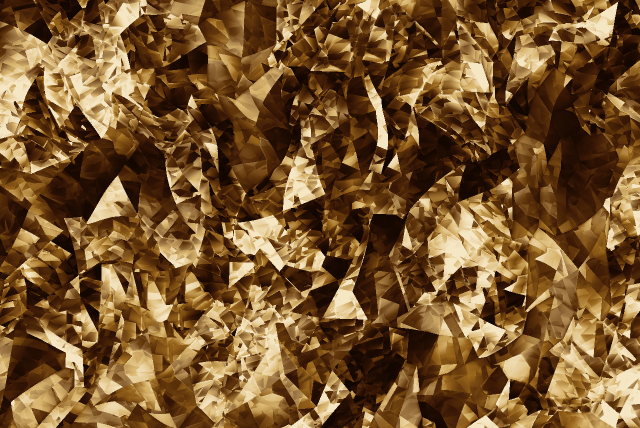
Reproduce this texture procedurally as a Shadertoy shader.

```glsl
// Crumpled gold foil: sharp, glinting facets folded at three sizes.

struct Facet {
    vec2 slope;   // direction in which the facet leans
    float shade;  // brightness, about 0 to 1
    float calm;   // random value shared by one whole peak
};

vec3 hash3(vec2 p) {
    vec3 q = fract(p.xyx * vec3(0.1031, 0.1030, 0.0973));
    q += dot(q, q.yxz + 33.33);
    return fract((q.xxy + q.yzz) * q.zyx);
}

vec2 rotate(vec2 p, float angle) {
    float c = cos(angle), s = sin(angle);
    return vec2(c * p.x - s * p.y, s * p.x + c * p.y);
}

// Cellular noise whose cells are irregular four-sided pyramids.
Facet crumple(vec2 p, float seed) {
    Facet nearest = Facet(vec2(0.0), 0.0, 0.0);
    float lowest = 9.0, second = 9.0;
    vec2 base = floor(p);
    for (int y = -1; y <= 1; y++)
    for (int x = -1; x <= 1; x++) {
        vec2 id = base + vec2(x, y);
        vec3 peak = hash3(id + seed);
        vec2 rel = p - id - peak.xy;
        float height = -9.0;
        vec2 slope = vec2(0.0);
        vec3 look = vec3(0.0);
        for (int k = 0; k < 4; k++) {
            vec3 side = hash3(id + seed + vec2(61.0, 113.0) * float(k + 1));
            float angle = 6.283 * peak.z + 1.571 * float(k) + 0.8 * (side.x - 0.5);
            vec2 dir = vec2(cos(angle), sin(angle));
            float h = dot(rel, dir) * mix(0.7, 1.4, side.y);
            if (h > height) { height = h; slope = dir; look = side; }
        }
        if (height < lowest) {
            second = lowest;
            lowest = height;
            // a soft reflection band slides across each flat side
            float band = sin(dot(rel, rotate(slope, 3.0 * look.y)) * 4.5 + 6.283 * look.x);
            nearest = Facet(slope, look.z + 0.28 * band, peak.z);
        } else {
            second = min(second, height);
        }
    }
    // folded rim catches or loses the light
    float rim = 1.0 - smoothstep(0.0, 0.07, second - lowest);
    nearest.shade += rim * 0.6 * (nearest.calm - 0.4);
    return nearest;
}

// Slow bends, so that creases do not all run straight.
vec2 bend(vec2 p, float amount) {
    vec2 a = sin(p.yx * vec2(7.1, 6.3) + vec2(1.3, 4.2));
    vec2 b = sin(p.yx * vec2(17.0, 19.0) + a * 2.0);
    return p + amount * (a + 0.4 * b);
}

vec2 shards(vec2 p, float angle, float count) {
    return rotate(p, angle) * vec2(1.2, 0.78) * count;
}

// Broad light and shadow over the sheet.
float drift(vec2 p) {
    return sin(p.x * 5.3 + 2.0 * sin(p.y * 4.1) + 0.6)
         * sin(p.y * 6.7 + 1.5 * sin(p.x * 3.7) + 1.9);
}

float ramp(float from, float to, float t) {
    return clamp((t - from) / (to - from), 0.0, 1.0);
}

vec3 goldColor(float t, float paleness) {
    const vec3 shadow = vec3(0.06, 0.02, 0.00);
    const vec3 umber  = vec3(0.22, 0.09, 0.02);
    const vec3 bronze = vec3(0.38, 0.21, 0.04);
    const vec3 amber  = vec3(0.60, 0.40, 0.11);
    const vec3 beige  = vec3(0.64, 0.49, 0.29);
    const vec3 straw  = vec3(0.85, 0.71, 0.43);
    const vec3 cream  = vec3(0.96, 0.90, 0.77);
    vec3 c = mix(shadow, umber, ramp(0.0, 0.17, t));
    c = mix(c, bronze, ramp(0.17, 0.44, t));
    c = mix(c, mix(amber, beige, paleness), ramp(0.44, 0.70, t));
    c = mix(c, straw, ramp(0.70, 0.86, t));
    return mix(c, cream, ramp(0.86, 0.97, t));
}

vec3 foil(vec2 p) {
    vec2 q = bend(p, 0.022);
    Facet large = crumple(shards(q, 0.5, 5.5), 11.0);
    // smaller folds break along the edges of larger ones
    q += 0.05 * large.slope;
    Facet medium = crumple(shards(q, -0.6, 11.0), 207.0);
    q += 0.02 * medium.slope;
    Facet small = crumple(shards(q, 1.3, 25.0), 419.0);

    // some peaks stay smooth, others are finely crushed
    float crush = smoothstep(0.15, 0.75, large.calm);
    float light = 0.85 * (large.shade - 0.5)
                + mix(0.55, 1.0, crush) * (medium.shade - 0.5)
                + mix(0.18, 0.75, crush) * (small.shade - 0.5)
                + 0.22 * drift(p) - 0.03;
    float tone = 1.0 / (1.0 + exp(-3.5 * light));
    float paleness = smoothstep(0.45, 0.75, mix(medium.calm, large.shade, 0.5));
    return goldColor(tone, paleness);
}

void mainImage(out vec4 fragColor, in vec2 fragCoord) {
    // average four samples for smooth edges
    vec3 sum = vec3(0.0);
    for (int i = 0; i < 4; i++) {
        vec2 offset = vec2(i % 2, i / 2) * 0.5 - 0.25;
        sum += foil((fragCoord + offset) / iResolution.y);
    }
    fragColor = vec4(sum / 4.0, 1.0);
}
```
